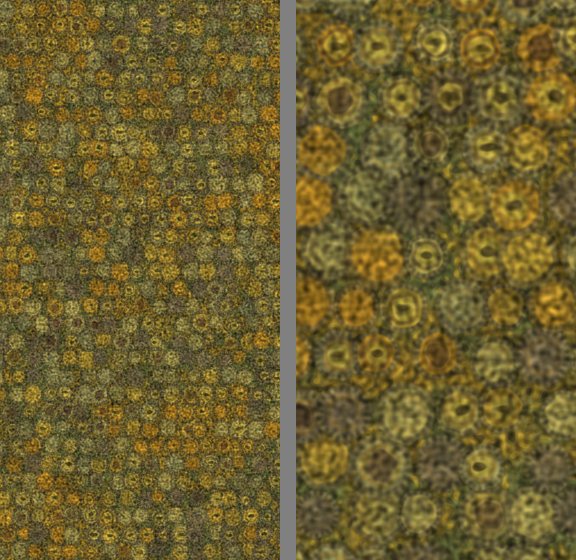
Left, the full canvas; right, a detail of the centre.
A Shadertoy shader for this texture:

```glsl
vec2 hash2(vec2 p) {
    vec3 q = fract(p.xyx * vec3(0.1031, 0.1030, 0.0973));
    q += dot(q, q.yzx + 33.33);
    return fract((q.xx + q.yz) * q.zy);
}

float gradientNoise(vec2 p) {
    vec2 i = floor(p), f = fract(p);
    vec2 u = f * f * (3.0 - 2.0 * f);
    vec2 e = vec2(0.0, 1.0);
    float a = dot(hash2(i) * 2.0 - 1.0, f);
    float b = dot(hash2(i + e.yx) * 2.0 - 1.0, f - e.yx);
    float c = dot(hash2(i + e.xy) * 2.0 - 1.0, f - e.xy);
    float d = dot(hash2(i + 1.0) * 2.0 - 1.0, f - 1.0);
    return mix(mix(a, b, u.x), mix(c, d, u.x), u.y);
}

// Warm regions favour gold and orange, cool ones sage and grey
vec3 discColour(float pick, float warmth) {
    float t = clamp(pick + warmth, 0.0, 1.0);
    vec3 c = mix(vec3(0.37, 0.33, 0.24), vec3(0.46, 0.45, 0.28), smoothstep(0.12, 0.22, t));
    c = mix(c, vec3(0.55, 0.51, 0.27), smoothstep(0.35, 0.45, t));
    c = mix(c, vec3(0.60, 0.50, 0.17), smoothstep(0.58, 0.68, t));
    return mix(c, vec3(0.61, 0.44, 0.11), smoothstep(0.78, 0.88, t));
}

// Speckled ground of moss, olive and ochre
vec3 ground(vec2 p, float warmth) {
    float patches = gradientNoise(p * 1.3 + 40.0) + warmth;
    float speck = gradientNoise(p * 6.5 + 7.0);
    vec3 c = mix(vec3(0.32, 0.34, 0.18), vec3(0.45, 0.36, 0.12), smoothstep(-0.3, 0.3, patches));
    c = mix(c, vec3(0.58, 0.47, 0.14), 0.75 * smoothstep(0.05, 0.35, speck + 0.3 * patches));
    return mix(c, vec3(0.22, 0.21, 0.12), 0.7 * smoothstep(0.08, 0.35, -speck));
}

// One disc: dotted rim, soft body, ring, and a centre that may be an eye
vec3 paintDisc(vec3 under, vec2 q, vec2 id, float warmth, float rough) {
    vec2 look = hash2(id + 71.0), kind = hash2(id + 137.0);
    float radius = mix(0.42, 0.62, look.x);
    float soft = max(0.07, 16.0 / iResolution.x / radius * 0.7);
    float d = length(q * vec2(1.0, 0.96)) / radius + 0.15 * rough;
    float dots = 0.5 + 0.5 * sin(atan(q.y, q.x) * 22.0 + look.y * 6.28);

    vec3 body = discColour(look.y, warmth);
    vec3 rim = mix(vec3(0.29, 0.27, 0.20), body * 0.8, 0.6 * kind.y);
    rim = mix(rim, vec3(0.51, 0.45, 0.22), 0.55 * dots);
    vec3 c = mix(body, rim, smoothstep(0.78 - soft, 0.78 + soft, d));
    c *= 1.0 + 0.08 * smoothstep(0.7, 0.0, d);

    float ring = 1.0 - smoothstep(0.0, 0.09 + soft, abs(d - 0.57));
    vec3 ringColour = kind.y < 0.5 ? vec3(0.36, 0.28, 0.14) : vec3(0.55, 0.42, 0.15);
    c = mix(c, ringColour, ring * mix(0.2, 0.75, kind.x));

    // Centres: bright eye with a slit, dark pit, or plain
    float core = 1.0 - smoothstep(0.46 - soft, 0.46 + soft, d);
    float slit = 1.0 - smoothstep(0.10, 0.26, length(q * vec2(0.6, 1.1)) / radius + 0.2 * rough);
    if (kind.x > 0.75) {
        c = mix(c, vec3(0.63, 0.56, 0.20), 0.85 * core);
        c = mix(c, vec3(0.24, 0.20, 0.10), 0.85 * slit);
    } else if (kind.x > 0.64) {
        c = mix(c, vec3(0.26, 0.18, 0.12), 0.7 * core);
    } else {
        c = mix(c, body * 0.72, 0.6 * slit);
    }

    float cover = 1.0 - smoothstep(1.0 - soft, 1.0 + soft, d);
    float shadow = 0.2 * (1.0 - smoothstep(0.95, 1.2, d));
    return mix(under * (1.0 - shadow), c, cover * mix(0.65, 0.92, kind.y));
}

void mainImage(out vec4 fragColor, in vec2 fragCoord) {
    vec2 p = fragCoord / iResolution.x * 16.0;
    float warmth = 0.75 * gradientNoise(p * 0.22 + 3.0) + 0.03;
    float rough = gradientNoise(p * 4.5);
    vec3 colour = ground(p, warmth);

    // Rows of jittered discs, each row slid sideways
    for (int j = -1; j <= 1; j++) {
        float row = floor(p.y) + float(j);
        float x = p.x + hash2(vec2(row, 19.0)).x;
        for (int i = -1; i <= 1; i++) {
            vec2 id = vec2(floor(x) + float(i), row);
            vec2 centre = id + 0.5 + (hash2(id) - 0.5) * vec2(0.4, 0.22);
            colour = paintDisc(colour, vec2(x, p.y) - centre, id, warmth, rough);
        }
    }

    // Fine grain, broader stains and slow changes of light
    float grain = gradientNoise(p * 7.7 + 90.0);
    float stain = gradientNoise(p * 2.4 + 60.0);
    float light = gradientNoise(p * 0.6 + 30.0);
    colour *= 1.03 + 0.85 * grain + 0.35 * stain + 0.25 * light;
    colour += vec3(0.05, 0.04, 0.06) * gradientNoise(p * 6.1 + 20.0);
    fragColor = vec4(clamp(colour, 0.0, 1.0), 1.0);
}
```
